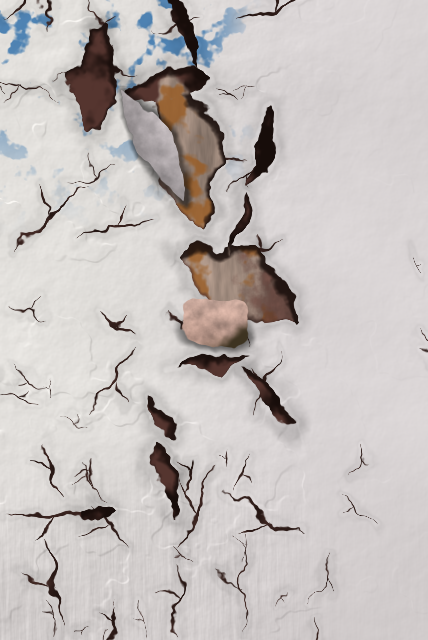
Reproduce this texture procedurally as a Shadertoy shader.

```glsl
// Old white paint peeling off a wall: tapered gashes with noisy edges bare the
// wood, hashed cells scatter branching cracks, and a noise height field lit
// from the upper left gives the paint its bumps and flakes.
const vec3 PAINT_WARM = vec3(.885, .875, .86);
const vec3 PAINT_COOL = vec3(.85, .83, .832);
const vec3 PAINT_LOW = vec3(.80, .778, .778);
const vec3 SOOT = vec3(.09, .05, .04);
const vec3 BROWN = vec3(.29, .18, .16);
const vec3 WOOD = vec3(.61, .53, .48);
const vec3 RUST = vec3(.60, .36, .14);
const vec3 FLAP_GREY = vec3(.73, .70, .71);
const vec3 LUMP_PINK = vec3(.74, .61, .56);
const vec3 MOULD = vec3(.24, .20, .13);
const vec3 BLUE = vec3(.16, .42, .66);
const float JAG = .021;         // raggedness of torn edges
const float RELIEF = .42;       // strength of the paint lighting
const float WOOD_RADIUS = .05;  // wider gashes reach bare wood
const vec4 FLAP = vec4(.193, .862, .289, .69);
const vec2 LUMP = vec2(.335, .497);

// Large gashes: end points and widest half width
const int GASHES = 12;
const vec4 ENDS[GASHES] = vec4[GASHES](
  vec4(.153, .96, .14, .785), vec4(.262, 1.02, .312, .89),
  vec4(.2, .86, .335, .88), vec4(.262, .9, .315, .64),
  vec4(.275, .605, .475, .505), vec4(.365, .6, .39, .695),
  vec4(.395, .71, .43, .83), vec4(.275, .424, .385, .45),
  vec4(.38, .435, .46, .33), vec4(.23, .375, .268, .305),
  vec4(.24, .305, .275, .19), vec4(.115, .205, .175, .2));
const float RADII[GASHES] = float[GASHES](.042, .013, .034, .057, .06, .011,
  .018, .018, .016, .012, .017, .013);

float hash(vec2 p) {
  vec3 q = fract(p.xyx * .1031);
  q += dot(q, q.yzx + 33.33);
  return fract((q.x + q.y) * q.z);
}
float noise(vec2 p) {
  vec2 i = floor(p), f = fract(p);
  f = f * f * (3. - 2. * f);
  return mix(mix(hash(i), hash(i + vec2(1, 0)), f.x),
             mix(hash(i + vec2(0, 1)), hash(i + 1.), f.x), f.y);
}
float fbm(vec2 p) {
  float sum = 0., gain = .53;
  for (int i = 0; i < 4; i++, gain *= .5) {
    sum += gain * noise(p);
    p = mat2(1.6, 1.2, -1.2, 1.6) * p + 7.3;
  }
  return sum;
}
// Distance to a segment, widest in the middle and sharp at its ends
float taper(vec2 p, vec4 e, float radius) {
  vec2 along = e.zw - e.xy, q = p - e.xy;
  float t = clamp(dot(q, along) / dot(along, along), 0., 1.);
  return length(q - along * t) - radius * pow(1. - abs(2. * t - 1.), .7);
}
// Distance to any gash, and to those showing wood
vec2 gashes(vec2 p) {
  vec2 d = vec2(1);
  for (int i = 0; i < GASHES; i++) {
    float g = taper(p, ENDS[i], RADII[i]);
    d = min(d, vec2(g, RADII[i] > WOOD_RADIUS ? g : 1.));
  }
  return d;
}
float decay(vec2 p) { return 1. - .82 * smoothstep(.36, .56, p.x); }
float grain(vec2 p) { return (1. - smoothstep(.12, .34, p.y)) * decay(p); }

// Scattered cracks with a side branch, upright where grain shows
float cracks(vec2 p, float cell, float width, float chance) {
  float d = 1.;
  for (int k = 0; k < 9; k++) {
    vec2 id = floor(p / cell) + vec2(k % 3, k / 3) - 1.;
    float a = hash(id + 3.7), b = hash(id + 41.3), c = hash(id + 87.9);
    vec2 mid = (id + .2 + .6 * vec2(a, b)) * cell;
    if (hash(id + 19.1) > chance * decay(mid)) continue;
    float angle = mix(c * 6.283, 1.32 + c * .5, grain(mid));
    vec2 dir = vec2(cos(angle), sin(angle)) * cell * (.25 + .4 * b);
    vec2 side = vec2(-dir.y, dir.x) * .65 + dir * .35;
    float w = width * (.4 + a);
    d = min(d, taper(p, vec4(mid - dir, mid + dir), w));
    d = min(d, taper(p, vec4(mid - side * .1, mid + side), w * .7));
  }
  return d;
}
// Bumps, flake edges and upright grain
float height(vec2 p) {
  float flake = smoothstep(.485, .515, fbm(p * 11. + 5.));
  float worn = smoothstep(.4, .65, noise(p * 17.)) * decay(p);
  return .42 * fbm(p * 38.) * (.4 + .6 * decay(p)) + .22 * flake * worn
    + .3 * grain(p) * fbm(p * vec2(130, 13));
}
float near(float d, float reach) { return 1. - smoothstep(0., reach, d); }

void mainImage(out vec4 fragColor, in vec2 fragCoord) {
  vec2 p = fragCoord / iResolution.y;
  float soft = max(.0011, .7 / iResolution.y);
  vec2 jag = (vec2(fbm(p * 24.), fbm(p * 24. + 31.7)) - .5) * JAG;
  vec2 torn = p + jag * 2., curl = p + jag;
  float rough = fbm(p * 55.), patchy = fbm(p * 19. + 60.);
  // Paint and blue stains
  vec3 col = mix(PAINT_WARM, PAINT_COOL, smoothstep(.1, .5, p.x));
  col = mix(PAINT_LOW, col, .25 + .75 * smoothstep(0., .42, p.y));
  col += .05 * (fbm(p * 6.) - .5);
  col += RELIEF * (height(p) - height(p + vec2(-.0022, .0022)));
  float stain = smoothstep(.6, .7, fbm(p * 30. + 12.)) * smoothstep(.62, .95, p.y);
  col = mix(col, BLUE, .8 * stain * near(p.x - .3, .12));
  // Cracks with shadow and bright lip
  vec2 gash = gashes(torn);
  float crack = min(cracks(torn, .115, .0029, .62), cracks(torn + 4., .052, .001, .42));
  col *= 1. - patchy * (.2 * near(crack, .016) + .26 * near(gash.x, .03));
  col += .05 * near(min(gash.x, crack) - .003, .006);
  col = mix(col, mix(BROWN, SOOT, rough), near(crack + soft, 2. * soft));
  // Wall and wood, dark below the overhang
  vec3 wall = mix(SOOT, BROWN * 1.15, smoothstep(.3, .6, patchy));
  vec3 wood = WOOD * (.72 + .56 * fbm(p * vec2(70, 16) + 3.));
  wood = mix(wood, RUST, .8 * smoothstep(.5, .64, fbm(p * 26. + 80.)));
  wood = mix(wood, BROWN * (.6 + rough), .75 * smoothstep(.36, .44, p.x + .1 * rough - .05));
  wall = mix(wall, wood, near(gash.y + .008, .012));
  wall = mix(wall, SOOT, .85 * smoothstep(-.009, .001, gashes(torn + vec2(.003, .007)).x));
  col = mix(col, wall, near(gash.x + soft, 2. * soft));
  // Curled flap
  vec2 axis = normalize(FLAP.zw - FLAP.xy);
  float across = dot(p - FLAP.xy, vec2(-axis.y, axis.x)) / .03;
  col *= 1. - .5 * near(taper(curl + vec2(-.004, .004), FLAP, .029), .014);
  vec3 grey = FLAP_GREY * (.9 + .12 * across + .35 * (rough - .5));
  col = mix(col, grey, near(taper(curl, FLAP, .029) + soft, 2. * soft));
  // Crumbling lump, mouldy at lower right
  vec2 q = (curl - LUMP) / vec2(.05, .034);
  float lump = (pow(dot(q * q, q * q), .25) - 1.) * .036;
  col *= 1. - .45 * near(lump, .012) * near(q.y + .6, .9);
  vec3 stone = LUMP_PINK * (.7 + .6 * rough) + .06 * q.y;
  stone = mix(stone, MOULD, smoothstep(.25, .75, .5 * (q.x - q.y) + patchy - .5));
  col = mix(col, stone, near(lump + soft, 2. * soft));
  fragColor = vec4(clamp(col, 0., 1.), 1);
}
```
